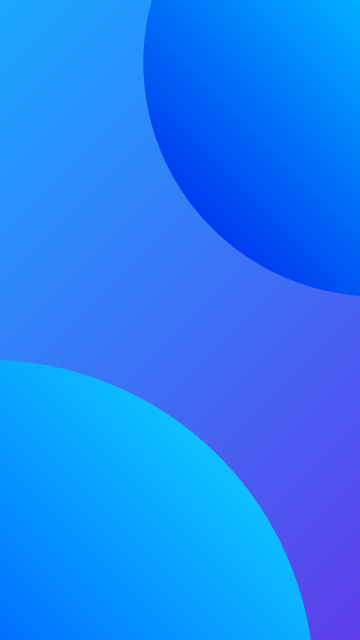
Give the GLSL for this background, as a WebGL 2 fragment shader.

```glsl
#version 300 es
precision highp float;
// Two large gradient discs over a diagonal sky-blue to violet backdrop.
// Each disc is a smoothed circle distance; every colour ramp runs at 45 degrees.
// Coordinates are in canvas heights, with the origin at the lower left.

#define UPPER_CENTER vec2(0.5896, 0.9023)
#define UPPER_RADIUS 0.3656
#define UPPER_RAMP   vec2(0.975, 1.5625)
#define LOWER_CENTER vec2(-0.0211, -0.0742)
#define LOWER_RADIUS 0.5122
#define LOWER_RAMP   vec2(0.0, 0.629)

uniform vec2 u_resolution;
out vec4 fragColor;

const vec3 SKY    = vec3(0.100, 0.655, 1.000);
const vec3 VIOLET = vec3(0.368, 0.243, 0.922);
const vec3 COBALT = vec3(0.000, 0.235, 0.941);
const vec3 AZURE  = vec3(0.000, 0.686, 1.000);
const vec3 BLUE   = vec3(0.000, 0.440, 1.000);
const vec3 CYAN   = vec3(0.055, 0.753, 1.000);

// Linear blend between two colours over the range from.x .. from.y
vec3 ramp(vec3 first, vec3 last, vec2 range, float position) {
    float t = (position - range.x) / (range.y - range.x);
    return mix(first, last, clamp(t, 0.0, 1.0));
}

// Coverage of a disc with an edge one pixel wide
float disc(vec2 p, vec2 center, float radius, float pixel) {
    return clamp(0.5 - (length(p - center) - radius) / pixel, 0.0, 1.0);
}

void main() {
    float pixel = 1.0 / u_resolution.y;
    vec2 p = gl_FragCoord.xy * pixel;
    float aspect = u_resolution.x * pixel;

    // Diagonal positions: falling to the right, and rising to the right
    float falling = p.x + 1.0 - p.y;
    float rising = p.x + p.y;

    // Backdrop
    vec3 color = ramp(SKY, VIOLET, vec2(0.0, 1.0 + aspect), falling);

    // Discs
    vec3 upper = ramp(COBALT, AZURE, UPPER_RAMP, rising);
    vec3 lower = ramp(BLUE, CYAN, LOWER_RAMP, rising);
    color = mix(color, upper, disc(p, UPPER_CENTER, UPPER_RADIUS, pixel));
    color = mix(color, lower, disc(p, LOWER_CENTER, LOWER_RADIUS, pixel));

    fragColor = vec4(color, 1.0);
}
```
